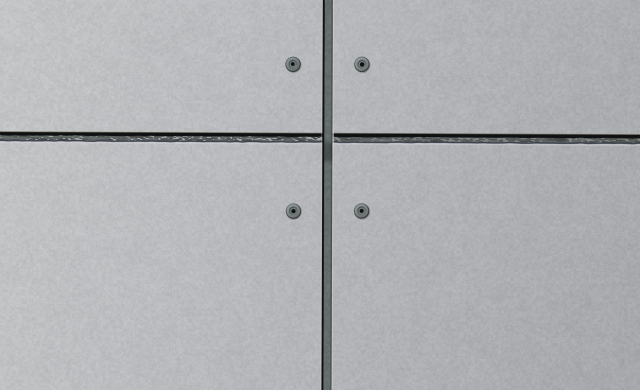
Reproduce this texture procedurally as a WebGL 1 fragment shader.

```glsl
precision highp float;
// Four brushed grey cladding panels, split by a cross of joints, with one rivet each.
uniform vec2 u_resolution;

const vec3 PANEL_LIGHT = vec3(0.765, 0.772, 0.780);
const vec3 PANEL_SHADE = vec3(0.640, 0.648, 0.665);
const vec3 METAL = vec3(0.41, 0.44, 0.44);
const vec3 RUBBLE = vec3(0.26, 0.27, 0.26);
const vec3 GAP = vec3(0.06, 0.065, 0.07);
const vec3 EDGE_BLUE = vec3(0.20, 0.22, 0.27);
const vec3 EDGE_WARM = vec3(0.38, 0.34, 0.25);
const vec3 BEVEL = vec3(0.83, 0.84, 0.85);

const vec2 CROSSING = vec2(0.019, 0.647);     // x from canvas centre, y from bottom
const vec2 RIVET_OFFSET = vec2(0.0876, 0.188); // distance from the crossing
const float RIVET_RADIUS = 0.0195;

float hash(vec2 p) {
  vec3 q = fract(vec3(p.xyx) * 0.1031);
  q += dot(q, q.yzx + 33.33);
  return fract((q.x + q.y) * q.z);
}

float noise(vec2 p) {
  vec2 i = floor(p), f = fract(p);
  f = f * f * (3.0 - 2.0 * f);
  return mix(mix(hash(i), hash(i + vec2(1.0, 0.0)), f.x),
             mix(hash(i + vec2(0.0, 1.0)), hash(i + vec2(1.0, 1.0)), f.x), f.y);
}

// Soft-edged strip between lo and hi
float band(float x, float lo, float hi, float aa) {
  return smoothstep(lo - aa, lo + aa, x) - smoothstep(hi - aa, hi + aa, x);
}

float disc(float dist, float radius, float aa) {
  return 1.0 - smoothstep(radius - aa, radius + aa, dist);
}

// Diagonal light falloff with fine metallic grain
vec3 panelSurface(vec2 p, vec2 uv, vec2 id) {
  float shade = 0.12 + 0.62 * uv.x + 0.22 * uv.x * (1.0 - uv.y);
  shade -= 0.10 * (1.0 - uv.x) * uv.y;
  vec3 color = mix(PANEL_LIGHT, PANEL_SHADE, shade);
  vec2 g = p + 5.0 + id * 3.0;
  float grain = 0.040 * (noise(g * 270.0) - 0.5) + 0.030 * (noise(g * 130.0) - 0.5);
  float mottle = 0.012 * (noise(g * 24.0) - 0.5);
  return color + grain + mottle;
}

// Dark slot above a rough, chipped ledge
vec3 horizontalJoint(vec3 color, vec2 q, float aa) {
  float leftSide = 1.0 - step(0.0, q.x);
  float wobble = 0.0016 * (noise(vec2(q.x * 60.0 + 90.0, 4.0)) - 0.5);
  float chips = noise(vec2(q.x * 130.0 + 300.0, q.y * 330.0 + q.x * 45.0 + 70.0));
  float flecks = smoothstep(0.60, 0.85, chips) * mix(0.55, 1.0, leftSide);
  vec3 ledge = mix(RUBBLE, METAL, noise(q * vec2(40.0, 250.0) + 50.0));
  ledge = mix(ledge, vec3(0.64, 0.66, 0.65), flecks);
  color = mix(color, BEVEL, 0.45 * band(q.y, -0.0175, -0.0125, aa));
  color = mix(color, EDGE_WARM, 0.75 * band(q.y, 0.0095, 0.0125, aa));
  color = mix(color, ledge, band(q.y, -0.0105, 0.0040, aa));
  color = mix(color, EDGE_BLUE, 0.9 * band(q.y, -0.0130 + wobble, -0.0092 + wobble, aa));
  return mix(color, GAP, band(q.y, 0.0020 + wobble, 0.0108, aa));
}

// Grey backing strip with a shadow on the left and a lit edge on the right
vec3 verticalJoint(vec3 color, vec2 q, float aa) {
  float ribs = noise(vec2(q.x * 160.0 + 20.0, q.y * 190.0 + 200.0)) - 0.5;
  vec3 strip = METAL * (0.96 + 0.12 * ribs);
  strip *= 1.0 - 0.28 * band(q.y, -0.060, -0.012, 0.012);
  strip *= 1.0 - 0.30 * smoothstep(0.007, 0.012, q.x);
  float glint = 0.45 + 0.45 * band(q.y, -0.030, 0.030, 0.012);
  color = mix(color, BEVEL, glint * band(q.x, 0.0125, 0.0160, aa));
  color = mix(color, BEVEL, 0.25 * band(q.x, -0.0165, -0.0130, aa));
  color = mix(color, strip, band(q.x, -0.0110, 0.0128, aa));
  return mix(color, GAP, band(q.x, -0.0130, -0.0080, aa));
}

// Domed head with dark rim, recessed ring and central hole
vec3 rivet(vec3 color, vec2 c, float seed, float aa) {
  float r = length(c);
  float light = dot(c, vec2(-0.55, 0.83)) / RIVET_RADIUS;
  float shadow = disc(length(c - vec2(0.0015, -0.0022)), RIVET_RADIUS, 0.003);
  vec3 head = METAL * (1.17 + 0.20 * light + 0.10 * (seed - 0.5));
  head = mix(head, METAL * (0.90 - 0.30 * light), band(r, 0.0075, 0.0115, aa));
  head *= 1.0 - 0.50 * smoothstep(0.0155, RIVET_RADIUS, r) * (1.0 - 0.4 * light);
  vec2 holeShift = 0.0012 * vec2(seed - 0.5, 0.5 - seed);
  head = mix(head, GAP, disc(length(c - holeShift), 0.0048 + 0.001 * seed, aa));
  color *= 1.0 - 0.35 * shadow;
  return mix(color, head, disc(r, RIVET_RADIUS, aa));
}

void main() {
  vec2 uv = gl_FragCoord.xy / u_resolution;
  vec2 p = (gl_FragCoord.xy - vec2(0.5 * u_resolution.x, 0.0)) / u_resolution.y;
  float aa = 0.7 / u_resolution.y;

  // Joints lean slightly off the canvas axes
  vec2 q = p - CROSSING;
  vec2 tilted = q + vec2(-0.0035 * q.y, 0.0045 * q.x);
  vec2 id = step(0.0, tilted);

  vec3 color = panelSurface(p, uv, id);
  color = horizontalJoint(color, tilted, aa);
  color = verticalJoint(color, tilted, aa);

  // One rivet per panel, mirrored about the crossing
  vec2 side = id * 2.0 - 1.0;
  float seed = hash(id + 7.0);
  vec2 drift = 0.0015 * (vec2(seed, hash(id + 19.0)) - 0.5);
  color = rivet(color, q - side * RIVET_OFFSET - drift, seed, aa);

  gl_FragColor = vec4(clamp(color, 0.0, 1.0), 1.0);
}
```
